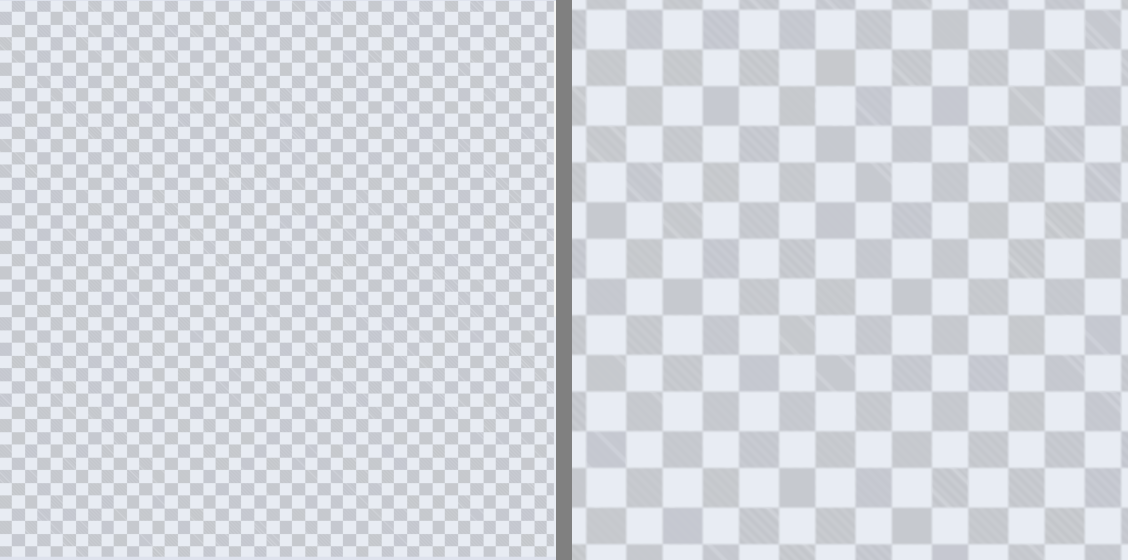
Left, the full canvas; right, a detail of the centre.
This pattern is drawn by a WebGL 2 fragment shader. Its source:

```glsl
#version 300 es
precision highp float;
// Pale grey checkerboard with soft seams, faint diagonal hatching and thin border strips.

uniform vec2 u_resolution;
out vec4 fragColor;

const vec2 REPEATS = vec2(21.83, 22.0);     // two-cell periods across and down
const vec2 WIDE_START = vec2(0.463, 0.461); // where the wider cell begins in a period
const vec2 WIDE_SIZE = vec2(0.524, 0.520);  // share of a period it fills
const float SEAM = 0.028;                   // half width of the blend between cells

const vec3 LIGHT = vec3(0.910, 0.927, 0.953);
const vec3 DARK = vec3(0.777, 0.788, 0.812);
const vec3 RIGHT_UPPER = vec3(0.955, 0.955, 0.950);
const vec3 BORDER = vec3(0.870, 0.887, 0.930);

const float HATCH_PITCH = 0.14;             // in periods
const float HATCH_DEPTH = 0.012;
const float STREAK_DEPTH = 0.030;
const float TINT_DEPTH = 0.007;

const float RIGHT_EDGE = 0.9960;
const float RIGHT_SPLIT = 0.565;            // measured from the top
const float BOTTOM_EDGE = 0.9940;
const float TOP_EDGE = 0.0015;

float hash(vec2 p) {
    vec3 q = fract(vec3(p.xyx) * 0.1031);
    q += dot(q, q.yzx + 33.33);
    return fract((q.x + q.y) * q.z);
}

// Smooth step centred on an edge, at least one pixel wide.
float edge(float at, float x, float pixel) {
    return smoothstep(at - 0.5 * pixel, at + 0.5 * pixel, x);
}

// Square wave per axis: +1 in wide cells, -1 in narrow cells.
vec2 cellWave(vec2 p, vec2 blend) {
    vec2 halfSize = 0.5 * WIDE_SIZE;
    vec2 fromCentre = abs(fract(p - WIDE_START - halfSize + 0.5) - 0.5);
    return 2.0 * smoothstep(-blend, blend, halfSize - fromCentre) - 1.0;
}

// Fine diagonal lines with a few brighter streaks, uneven from cell to cell.
float hatch(vec2 p, vec2 cell, float pixel) {
    float lane = (p.x - p.y) / HATCH_PITCH;
    float fade = 1.0 - smoothstep(0.5, 1.2, pixel / HATCH_PITCH);
    float lines = HATCH_DEPTH * sin(6.2832 * lane) * hash(cell + 7.0);
    float ridge = 1.0 - smoothstep(0.1, 0.45, abs(fract(lane) - 0.5));
    float chosen = step(0.87, hash(vec2(floor(lane), 3.0)));
    float present = step(0.55, hash(cell + 19.0));
    return fade * (lines + STREAK_DEPTH * ridge * chosen * present);
}

void main() {
    vec2 uv = gl_FragCoord.xy / u_resolution;
    uv.y = 1.0 - uv.y;                      // count down from the top
    vec2 pixel = 1.0 / u_resolution;
    vec2 p = uv * REPEATS;
    vec2 pixelInPeriods = pixel * REPEATS;

    // Checkerboard
    vec2 wave = cellWave(p, max(vec2(SEAM), 0.6 * pixelInPeriods));
    float dark = 0.5 - 0.5 * wave.x * wave.y;

    // Cell identity
    vec2 shifted = p - WIDE_START;
    vec2 cell = 2.0 * floor(shifted) + step(WIDE_SIZE, fract(shifted)) + 50.0;

    // Colour, with a slight warm or cool tint and hatching in the dark cells
    float tint = TINT_DEPTH * (2.0 * hash(cell) - 1.0);
    vec3 darkTone = DARK + tint * vec3(0.3, 0.3, -1.0);
    darkTone += hatch(p, cell, pixelInPeriods.y);
    vec3 color = mix(LIGHT, darkTone, dark);

    // Border strips
    vec3 rightTone = mix(RIGHT_UPPER, LIGHT, edge(RIGHT_SPLIT, uv.y, pixel.y));
    color = mix(color, rightTone, edge(RIGHT_EDGE, uv.x, pixel.x));
    color = mix(color, BORDER, edge(BOTTOM_EDGE, uv.y, pixel.y));
    color = mix(BORDER, color, edge(TOP_EDGE, uv.y, pixel.y));

    fragColor = vec4(color, 1.0);
}
```
